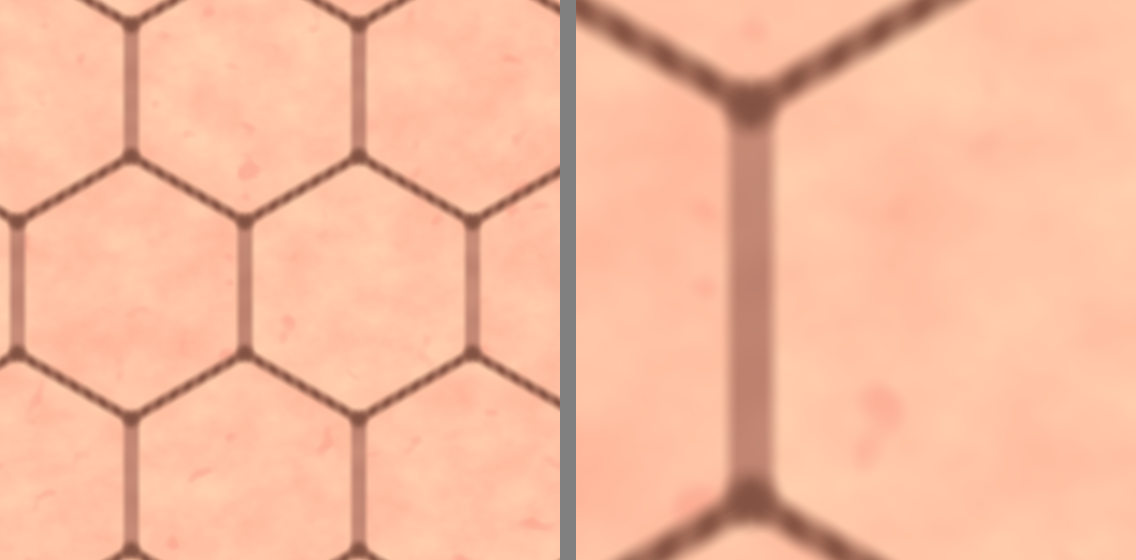
Left: the whole. Right: its middle third, enlarged.
This pattern is drawn by a Shadertoy shader. Its source:

```glsl
const float PITCH = 0.40625;              // tile width, in canvas widths
const vec2 ANCHOR = vec2(0.2344, 0.4863); // centre of one tile
const vec2 LATTICE = vec2(1.0, 1.7320508);
const float TAU = 6.2831853;

const vec3 CREAM = vec3(1.0, 0.815, 0.685);
const vec3 ROSE = vec3(1.0, 0.695, 0.59);
const vec3 BLUSH = vec3(0.98, 0.61, 0.53);
const vec3 PALE_GROUT = vec3(0.745, 0.51, 0.435);
const vec3 DARK_GROUT = vec3(0.53, 0.33, 0.265);

vec2 hash22(vec2 p) {
    vec3 h = fract(p.xyx * vec3(0.1031, 0.1030, 0.0973));
    h += dot(h, h.yzx + 33.33);
    return fract((h.xx + h.yz) * h.zy);
}

float cornerSlope(vec2 corner, vec2 offset) {
    float angle = TAU * hash22(corner).x;
    return dot(vec2(cos(angle), sin(angle)), offset);
}

float gradientNoise(vec2 p) {
    vec2 i = floor(p), f = fract(p);
    vec2 u = f * f * f * (f * (f * 6.0 - 15.0) + 10.0);
    vec2 e = vec2(1.0, 0.0);
    float low = mix(cornerSlope(i, f), cornerSlope(i + e, f - e), u.x);
    float high = mix(cornerSlope(i + e.yx, f - e.yx), cornerSlope(i + 1.0, f - 1.0), u.x);
    return mix(low, high, u.y);
}

float fbm(vec2 p) {
    float sum = 0.0, amplitude = 0.6;
    for (int octave = 0; octave < 4; octave++) {
        sum += amplitude * gradientNoise(p);
        p = mat2(1.6, 1.2, -1.2, 1.6) * p + 17.3;
        amplitude *= 0.55;
    }
    return sum;
}

// Offset from the nearest centre of a pointy-top hexagon lattice
vec2 hexLocal(vec2 p) {
    vec2 a = p - LATTICE * round(p / LATTICE);
    vec2 b = p - LATTICE * (floor(p / LATTICE) + 0.5);
    return dot(a, a) < dot(b, b) ? a : b;
}

// Soft band: full inside core, gone beyond rim
float band(float dist, float core, float rim, float pixel) {
    return 1.0 - smoothstep(core - 0.5 * pixel, rim + 0.5 * pixel, dist);
}

// Mottled glaze, shifted and toned separately for each tile
vec3 glaze(vec2 p, vec2 tileId) {
    vec2 seed = hash22(tileId + 40.0);
    vec2 q = p + 23.0 * seed;
    float mottle = fbm(q * vec2(3.6, 4.4));
    float fine = gradientNoise(q * vec2(13.0, 16.0) + 5.0);
    float rose = 0.41 + 0.85 * mottle + 0.13 * fine + 0.14 * (seed.x - 0.5);
    vec3 colour = mix(CREAM, ROSE, clamp(rose, 0.0, 1.0));
    float spots = gradientNoise(q * 6.5 + 31.0) + 0.3 * fine;
    return mix(colour, BLUSH, 0.5 * smoothstep(0.36, 0.65, spots));
}

void mainImage(out vec4 fragColor, in vec2 fragCoord) {
    float side = min(iResolution.x, iResolution.y);
    vec2 p = (fragCoord / side - ANCHOR) / PITCH;
    float pixel = 1.0 / (side * PITCH);

    vec2 local = hexLocal(p);
    vec2 tileId = round((p - local) / (0.5 * LATTICE));
    vec2 q = abs(local);

    // Distances to the upright joint, the slanted joint and the corners
    float upright = 0.5 - q.x;
    float slanted = 0.5 - dot(q, vec2(0.5, 0.8660254));
    float corner = min(length(q - vec2(0.0, 0.57735)), length(q - vec2(0.5, 0.288675)));

    vec3 colour = glaze(p, tileId);

    // Broad pale upright joints with slight wear
    float wear = 0.93 + 0.2 * gradientNoise(p * vec2(5.0, 9.0));
    colour = mix(colour, PALE_GROUT, wear * band(upright, 0.018, 0.047, pixel));

    // Narrow dark slanted joints, gently beaded along their length
    float bead = 0.5 + 0.5 * cos(TAU * 16.0 * q.x);
    float slantInk = band(slanted, 0.003, 0.037, pixel) * mix(0.79, 1.0, bead);
    colour = mix(colour, DARK_GROUT, slantInk);

    // Dark knots where three joints meet
    float knot = band(corner, 0.012, 0.057, pixel);
    colour = mix(colour, DARK_GROUT * 0.97, 0.85 * knot);

    fragColor = vec4(colour, 1.0);
}
```
